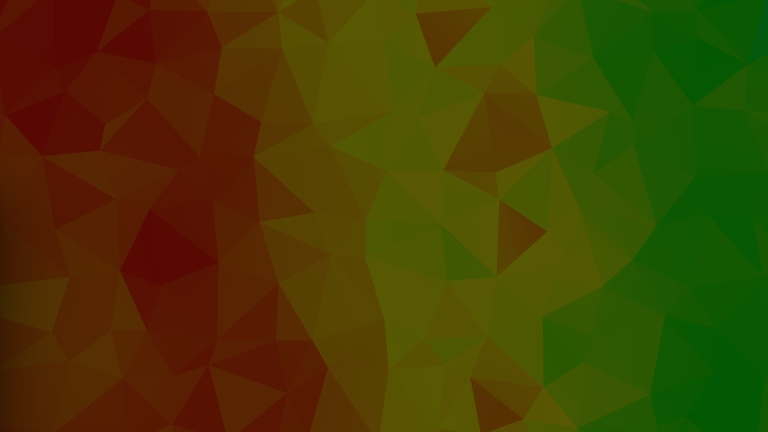
Write a Shadertoy shader that draws this background.

```glsl
// Dark low-poly mesh running from red through olive to green.
// A jittered grid is cut into triangles along each cell's shorter diagonal;
// each facet takes its hue from a smooth field sampled near its middle.

#define CELLS_HIGH 8.0     // mesh rows over the canvas height
#define JITTER 0.64        // vertex displacement, in cells
#define HUE_SPREAD 14.0    // random hue range per facet, in degrees
#define FACET_SHADING 0.15 // share of the smooth hue kept inside a facet
#define BRIGHTNESS 0.345
#define FLOOR_LIGHT 0.008

vec2 hash22(vec2 p) {
    vec3 q = fract(p.xyx * vec3(0.1031, 0.1030, 0.0973));
    q += dot(q, q.yzx + 33.33);
    return fract((q.xx + q.yz) * q.zy);
}

vec2 meshVertex(vec2 id) {
    return id + (hash22(id + 41.0) - 0.5) * JITTER;
}

float blob(vec2 p, vec2 middle, float radius) {
    vec2 d = (p - middle) / radius;
    return exp(-dot(d, d));
}

// Hue in degrees; uv spans the canvas from 0 to 1.
float hueField(vec2 uv) {
    float slant = uv.x + (uv.y - 0.5) * 0.10;
    float hue = 17.0 + 45.0 * smoothstep(0.22, 0.56, slant)
                     + 49.0 * smoothstep(0.64, 0.95, uv.x);
    vec2 p = vec2(uv.x, uv.y * 0.5625);

    // Warm and cool drifts across the red side
    hue += 18.0 * blob(p, vec2(0.06, 0.11), 0.15);
    hue += 9.0 * blob(p, vec2(0.16, 0.36), 0.06);
    hue -= 14.0 * blob(p, vec2(0.22, 0.23), 0.07);
    hue -= 10.0 * blob(p, vec2(0.30, 0.33), 0.05);
    hue -= 9.0 * blob(p, vec2(0.08, 0.49), 0.12);
    hue -= 15.0 * blob(p, vec2(0.42, 0.05), 0.08);

    // Rust accents and green pockets in the olive band
    hue -= 22.0 * blob(p, vec2(0.68, 0.40), 0.05);
    hue -= 24.0 * blob(p, vec2(0.615, 0.355), 0.035);
    hue -= 36.0 * blob(p, vec2(0.685, 0.26), 0.026);
    hue -= 24.0 * blob(p, vec2(0.57, 0.515), 0.03);
    hue -= 26.0 * blob(p, vec2(0.77, 0.215), 0.04);
    hue -= 24.0 * blob(p, vec2(0.65, 0.02), 0.05);
    hue += 17.0 * blob(p, vec2(0.57, 0.245), 0.05);
    hue += 18.0 * blob(p, vec2(0.73, 0.11), 0.05);

    // Greener upper right, a paler right edge and a teal corner
    hue += 17.0 * blob(p, vec2(0.79, 0.51), 0.08);
    hue += 9.0 * blob(p, vec2(0.95, 0.07), 0.09);
    hue -= 16.0 * blob(p, vec2(0.98, 0.41), 0.05);
    hue += 22.0 * blob(p, vec2(1.0, 0.56), 0.05);
    return hue;
}

vec3 hueToColor(float hue) {
    float h = hue / 60.0;
    vec3 rgb = clamp(vec3(2.0 - h, h, h - 2.0), 0.0, 1.0);
    return max(rgb * BRIGHTNESS, FLOOR_LIGHT);
}

float cross2(vec2 a, vec2 b) {
    return a.x * b.y - a.y * b.x;
}

// Signed distance to the line a-b, positive on its left
float edgeDistance(vec2 p, vec2 a, vec2 b) {
    return cross2(normalize(b - a), p - a);
}

// Adds a counter-clockwise facet, weighted by its pixel coverage
void addFacet(inout vec4 total, vec2 p, vec2 a, vec2 b, vec2 c, vec2 scale, float pixel) {
    float depth = min(edgeDistance(p, a, b),
                  min(edgeDistance(p, b, c), edgeDistance(p, c, a)));
    float weight = clamp(0.5 + depth / pixel, 0.0, 1.0);
    if (weight <= 0.0) return;
    vec2 middle = (a + b + c) / 3.0;
    float hue = hueField(mix(middle, p, FACET_SHADING) * scale);
    hue += (hash22(middle * 17.0).x - 0.5) * HUE_SPREAD;
    total += vec4(hueToColor(max(hue, 4.0)), 1.0) * weight;
}

void mainImage(out vec4 fragColor, in vec2 fragCoord) {
    vec2 uv = fragCoord / iResolution.xy;
    float pixel = CELLS_HIGH / iResolution.y;
    vec2 p = fragCoord * pixel;
    vec2 scale = 1.0 / (iResolution.xy * pixel);

    // Collect the facets of the surrounding cells
    vec4 total = vec4(0.0);
    for (int y = -1; y <= 1; y++)
    for (int x = -1; x <= 1; x++) {
        vec2 id = floor(p) + vec2(x, y);
        vec2 a = meshVertex(id);
        vec2 b = meshVertex(id + vec2(1.0, 0.0));
        vec2 c = meshVertex(id + vec2(1.0, 1.0));
        vec2 d = meshVertex(id + vec2(0.0, 1.0));
        if (distance(a, c) < distance(b, d)) {
            addFacet(total, p, a, b, c, scale, pixel);
            addFacet(total, p, a, c, d, scale, pixel);
        } else {
            addFacet(total, p, a, b, d, scale, pixel);
            addFacet(total, p, b, c, d, scale, pixel);
        }
    }
    vec3 color = total.rgb / max(total.a, 0.001);

    // Soft shadow on the lower left edge
    float shadow = exp(-uv.x * 24.0) * smoothstep(0.7, 0.4, uv.y);
    color *= 1.0 - 0.35 * shadow;
    fragColor = vec4(color, 1.0);
}
```
